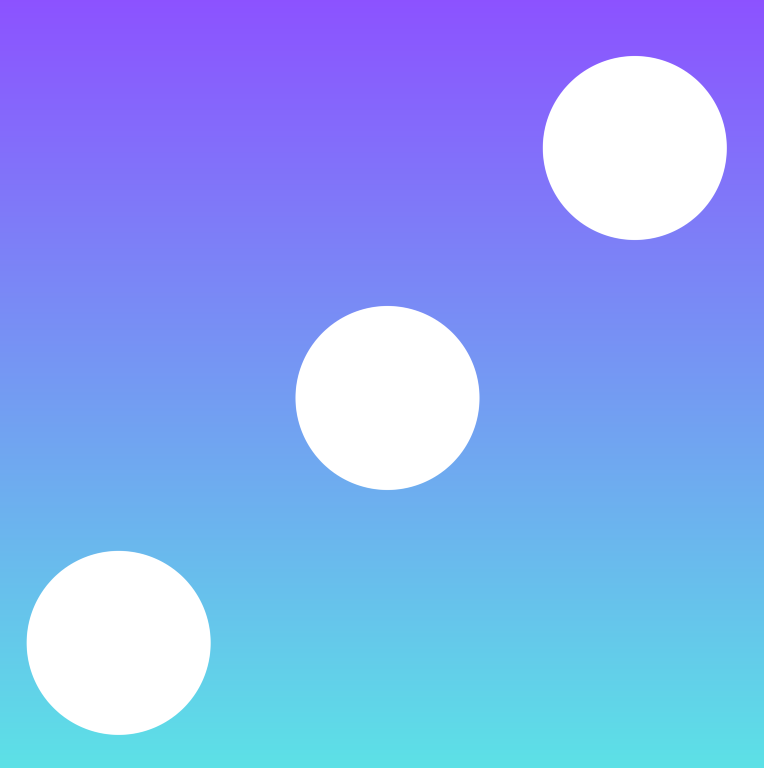
Give the GLSL for this background, as a WebGL 1 fragment shader.

```glsl
precision highp float;
// Three white discs climb a gentle diagonal over a vertical violet-to-aqua
// gradient. The discs are circle distances whose centres follow a slightly
// bent line; their union is blended over the gradient with a soft edge.

uniform vec2 u_resolution;

const vec3 VIOLET = vec3(0.549, 0.322, 1.0);
const vec3 AQUA = vec3(0.361, 0.882, 0.902);
const vec3 DISC_COLOR = vec3(1.0);

// Positions are fractions of the canvas; the radius is a fraction of its height.
const vec2 MIDDLE = vec2(0.5072, 0.4818);
const vec2 STEP = vec2(0.3378, 0.3222);
const vec2 BEND = vec2(-0.0141, 0.0033);
const float RADIUS = 0.1198;
const float EDGE_PIXELS = 1.3;

// Centre of disc i, where i is -1, 0 or 1 from lower left to upper right.
vec2 discCenter(float i) {
  return MIDDLE + i * STEP + i * i * BEND;
}

// Signed distance to the nearest disc, in canvas heights.
float discDistance(vec2 uv, float aspect) {
  float nearest = 1.0e3;
  for (int k = -1; k <= 1; k++) {
    vec2 offset = (uv - discCenter(float(k))) * vec2(aspect, 1.0);
    nearest = min(nearest, length(offset) - RADIUS);
  }
  return nearest;
}

void main() {
  vec2 uv = gl_FragCoord.xy / u_resolution;
  float aspect = u_resolution.x / u_resolution.y;

  // Background gradient
  vec3 color = mix(AQUA, VIOLET, uv.y);

  // Discs with a smoothed edge
  float halfEdge = 0.5 * EDGE_PIXELS / u_resolution.y;
  float coverage = 1.0 - smoothstep(-halfEdge, halfEdge, discDistance(uv, aspect));
  color = mix(color, DISC_COLOR, coverage);

  gl_FragColor = vec4(color, 1.0);
}
```
